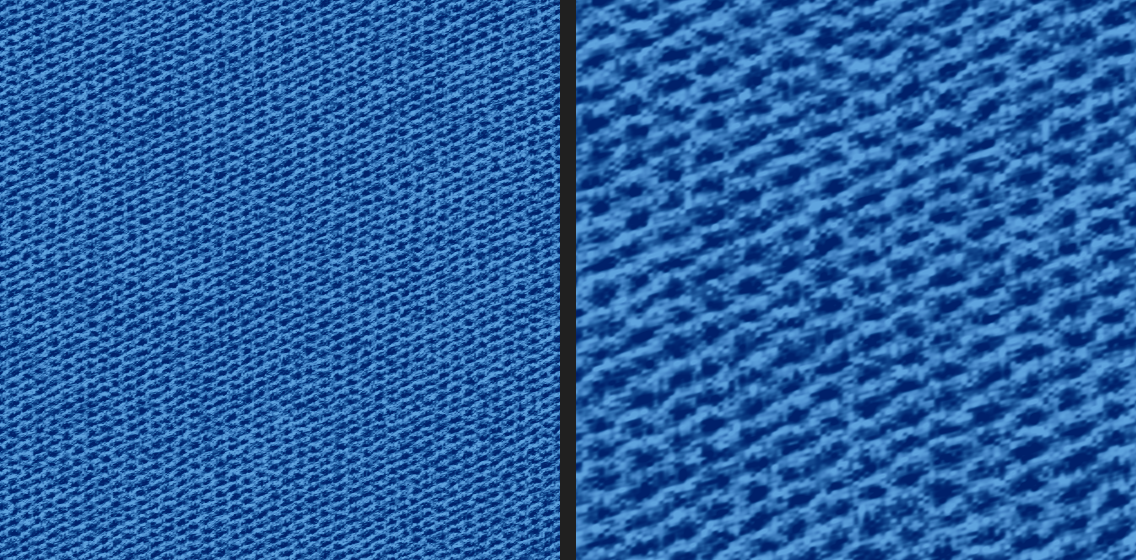
Left: the whole. Right: its middle third, enlarged.
A Shadertoy shader for this texture:

```glsl
// Blue twill cloth: slanted ridges with a staggered lattice of dark pits between.
// Three cosine waves on a sheared grid give the relief; value noise bends the rows,
// varies the pits and adds fibre grain. The height then picks a colour from a ramp.

const float TAU = 6.2831853;

// Weave
const float COLUMNS = 43.0;      // pits across the canvas
const float ROWS = 56.0;         // ridges down the canvas
const float ROW_CLIMB = 27.0;    // ridges crossed along one horizontal line
const float RIDGE_DEPTH = 0.52;  // rising ridges
const float CROSS_DEPTH = 0.25;  // weaker falling ridges
const float COLUMN_DEPTH = 0.20; // gaps between pits of one row
const float PIT_VARIATION = 0.30;
const float RIDGE_LEAN = 0.06;   // steepens one flank of each ridge

// Wear and fibres
const float BEND = 0.45;         // slow wander of rows, in cells
const float WOBBLE = 0.32;       // quick wander of rows, in cells
const float CLOUD = 0.06;
const float STREAK = 0.08;
const float COARSE_GRAIN = 0.80;
const float FINE_GRAIN = 1.15;
const float CONTRAST = 2.55;
const float BIAS = 0.01;

const vec3 CLOTH[6] = vec3[6](
    vec3(0.00, 0.13, 0.42), vec3(0.03, 0.22, 0.50), vec3(0.09, 0.31, 0.58),
    vec3(0.17, 0.42, 0.68), vec3(0.27, 0.52, 0.78), vec3(0.37, 0.64, 0.87));

float hash(vec2 p) {
    vec3 q = fract(p.xyx * 0.1031);
    q += dot(q, q.yzx + 33.33);
    return fract((q.x + q.y) * q.z);
}

// Smooth value noise, centred on zero
float noise(vec2 p) {
    vec2 i = floor(p), f = fract(p);
    f = f * f * (3.0 - 2.0 * f);
    float low = mix(hash(i), hash(i + vec2(1.0, 0.0)), f.x);
    float high = mix(hash(i + vec2(0.0, 1.0)), hash(i + vec2(1.0)), f.x);
    return mix(low, high, f.y) - 0.5;
}

// Lattice coordinates: x counts pits along a ridge, y counts ridges
vec2 weaveCoords(vec2 p) {
    vec2 cell = vec2(COLUMNS * p.x, ROWS * p.y - ROW_CLIMB * p.x);
    vec2 bend = vec2(noise(p * 9.0 + 7.0), noise(p * 8.0 + 31.0));
    vec2 wobble = vec2(noise(p * 65.0 + 13.0), noise(p * 60.0 + 57.0));
    return cell + BEND * bend + WOBBLE * wobble;
}

float weaveHeight(vec2 cell) {
    cell.y += RIDGE_LEAN * cos(TAU * cell.y);
    vec2 wave = cos(TAU * cell);
    vec2 nearPit = 0.5 + 0.5 * wave;
    float variation = hash(floor(cell + 0.5) + 100.0) - 0.5;
    return -RIDGE_DEPTH * wave.y
         - COLUMN_DEPTH * wave.x
         - CROSS_DEPTH * cos(TAU * (cell.x + cell.y))
         + PIT_VARIATION * variation * nearPit.x * nearPit.y;
}

// Fibres lie mostly flat, climbing gently with the ridges
float fibreHeight(vec2 p, vec2 cell) {
    vec2 fibre = vec2(p.x, p.y - 0.25 * p.x) + 1.0;
    return COARSE_GRAIN * noise(fibre * vec2(150.0, 250.0))
         + FINE_GRAIN * noise(fibre * vec2(310.0, 460.0) + 19.0)
         + STREAK * noise(cell * vec2(0.25, 1.6) + 150.0)
         + CLOUD * noise(p * 6.0 + 83.0);
}

vec3 clothColour(float tone) {
    float level = clamp(tone * 6.0 - 0.5, 0.0, 5.0);
    vec3 colour = CLOTH[0];
    for (int i = 1; i < 6; i++)
        colour = mix(colour, CLOTH[i], clamp(level - float(i - 1), 0.0, 1.0));
    return colour;
}

void mainImage(out vec4 fragColor, in vec2 fragCoord) {
    vec2 p = fragCoord / iResolution.xy;
    vec2 cell = weaveCoords(p);
    float height = weaveHeight(cell) + fibreHeight(p, cell) + BIAS;

    // The sigmoid spreads the heights evenly over the ramp
    float tone = 1.0 / (1.0 + exp(-CONTRAST * height));
    fragColor = vec4(clothColour(tone), 1.0);
}
```
